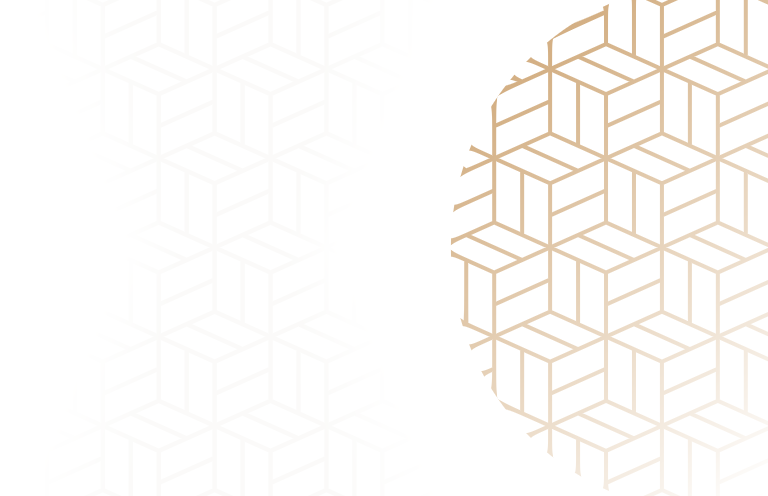
Reproduce this background procedurally as a Shadertoy shader.

```glsl
float segment(vec2 p, vec2 a, vec2 b) {
    vec2 ab = b - a;
    return length(p - a - ab * clamp(dot(p - a, ab) / dot(ab, ab), 0.0, 1.0));
}

// One isometric cube, centred on its top face, with a rib on each face
float cubeDistance(vec2 p) {
    const vec2 half_ = vec2(55.8, 25.0);
    vec2 mirrored = vec2(abs(p.x), p.y);
    float d = segment(abs(p), vec2(half_.x, 0.0), vec2(0.0, half_.y));
    d = min(d, segment(p, vec2(0.0, 25.0), vec2(0.0, 89.0)));
    d = min(d, segment(mirrored, vec2(half_.x, 0.0), vec2(half_.x, 64.0)));
    d = min(d, segment(p, -0.5 * half_, 0.5 * half_));
    d = min(d, segment(p, vec2(-27.9, 12.5), vec2(-27.9, 76.5)));
    return min(d, segment(p, vec2(0.0, 57.0), vec2(half_.x, 32.0)));
}

// Two interleaved rectangular grids of cubes
float latticeDistance(vec2 p) {
    const vec2 period = vec2(111.6, 178.0);
    float d = 1e3;
    for (int i = 0; i < 2; i++) {
        vec2 q = p - vec2(549.0, 158.0) - 0.5 * period * float(i);
        q.y -= 32.0;
        q = mod(q + 0.5 * period, period) - 0.5 * period;
        d = min(d, cubeDistance(q + vec2(0.0, 32.0)));
    }
    return d;
}

void mainImage(out vec4 fragColor, in vec2 fragCoord) {
    // Canvas is 495 units tall, y running downwards
    float unitsPerPixel = 495.0 / iResolution.y;
    vec2 p = vec2(fragCoord.x, iResolution.y - fragCoord.y) * unitsPerPixel;
    float d = latticeDistance(p);

    // Gold lattice inside the disc, strokes flaring slightly at its rim
    float inside = 266.0 - distance(p, vec2(716.0, 247.0));
    float halfWidth = 2.0 + 1.2 * exp(-max(inside, 0.0) / 3.0);
    float gold = clamp((halfWidth - d) / unitsPerPixel + 0.5, 0.0, 1.0);
    gold *= clamp(inside / unitsPerPixel + 0.5, 0.0, 1.0);
    float fade = 1.0 - 0.0014 * (p.x - 500.0) - 0.0016 * (p.y - 100.0);
    gold *= clamp(fade, 0.0, 1.0);

    // Faint lattice on the left, narrow at mid height
    float reach = 115.0 + 0.45 * abs(p.y - 247.0);
    float ghost = clamp((2.2 - d) / unitsPerPixel + 0.5, 0.0, 1.0);
    ghost *= 1.0 - smoothstep(0.35, 1.0, abs(p.x - 232.0) / reach);

    vec3 color = mix(vec3(1.0), vec3(0.975, 0.972, 0.965), 0.7 * ghost);
    color = mix(color, vec3(0.83, 0.69, 0.52), gold);
    fragColor = vec4(color, 1.0);
}
```
